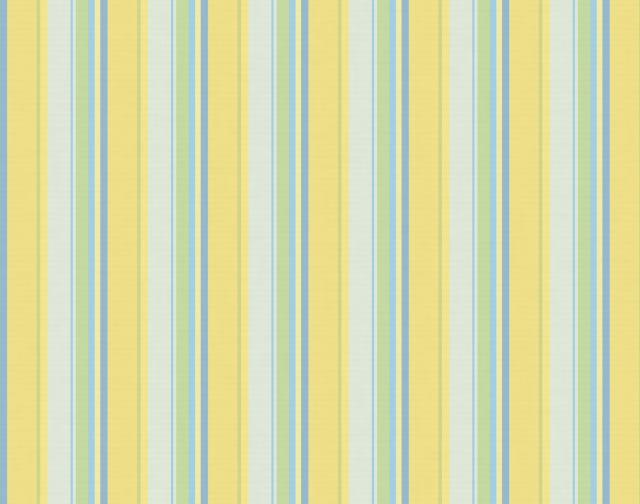
This pattern is drawn by a Shadertoy shader. Its source:

```glsl
// Vertical awning stripes in yellow, pale grey-green, green and blue on cloth.
// Each repeat is painted as overlapping bands, later bands covering earlier
// ones; a faint rib and thread grain tint the result.

const float REPEATS = 6.373;      // repeats across the canvas width
const float FIRST_EDGE = 0.0111;  // left edge of the first full repeat

const vec3 YELLOW     = vec3(0.932, 0.874, 0.532);
const vec3 LEMON      = vec3(0.950, 0.894, 0.560);
const vec3 PALE       = vec3(0.872, 0.905, 0.845);
const vec3 GREEN      = vec3(0.765, 0.852, 0.625);
const vec3 OLIVE      = vec3(0.815, 0.836, 0.530);
const vec3 CREAM      = vec3(0.938, 0.912, 0.655);
const vec3 SKY        = vec3(0.640, 0.806, 0.880);
const vec3 STEEL_BLUE = vec3(0.588, 0.722, 0.800);

float hash(vec2 p) {
    return fract(sin(dot(p, vec2(127.1, 311.7))) * 43758.5453);
}

float valueNoise(vec2 p) {
    vec2 i = floor(p), f = fract(p);
    f = f * f * (3.0 - 2.0 * f);
    return mix(mix(hash(i), hash(i + vec2(1, 0)), f.x),
               mix(hash(i + vec2(0, 1)), hash(i + vec2(1, 1)), f.x), f.y);
}

// Paints a band from start to end (fractions of a repeat), wrapping around.
vec3 paintBand(vec3 base, vec3 ink, float u, float start, float end, float blur) {
    float fromCentre = abs(fract(u - 0.5 * (start + end) + 0.5) - 0.5);
    float dist = fromCentre - 0.5 * (end - start);
    return mix(base, ink, 1.0 - smoothstep(-blur, blur, dist));
}

vec3 stripes(float u, float blur) {
    vec3 col = YELLOW;
    col = paintBand(col, LEMON, u, 0.310, 0.420, blur);
    col = paintBand(col, OLIVE, u, 0.294, 0.330, blur);
    col = paintBand(col, PALE, u, 0.4025, 0.720, blur);
    col = paintBand(col, SKY, u, 0.632, 0.654, blur);
    col = paintBand(col, GREEN, u, 0.684, 0.830, blur);
    col = paintBand(col, SKY, u, 0.8075, 0.900, blur);
    col = paintBand(col, CREAM, u, 0.872, 0.960, blur);
    return paintBand(col, STEEL_BLUE, u, 0.928, 1.0, blur);
}

// Signed brightness change of the cloth: horizontal ribs plus uneven threads.
float clothShade(vec2 p) {
    float rib = sin(6.2832 * 110.0 * p.y) * 0.003;
    float weft = valueNoise(p * vec2(60.0, 240.0)) - 0.5;
    float warp = valueNoise(p * vec2(240.0, 40.0) + 17.0) - 0.5;
    return rib + 0.012 * weft + 0.008 * warp;
}

void mainImage(out vec4 fragColor, in vec2 fragCoord) {
    vec2 p = fragCoord / iResolution.x;
    float u = (p.x - FIRST_EDGE) * REPEATS;
    float blur = REPEATS * max(0.75 / iResolution.x, 0.0008);
    vec3 col = stripes(u, blur) * (1.0 + clothShade(p));
    fragColor = vec4(col, 1.0);
}
```
